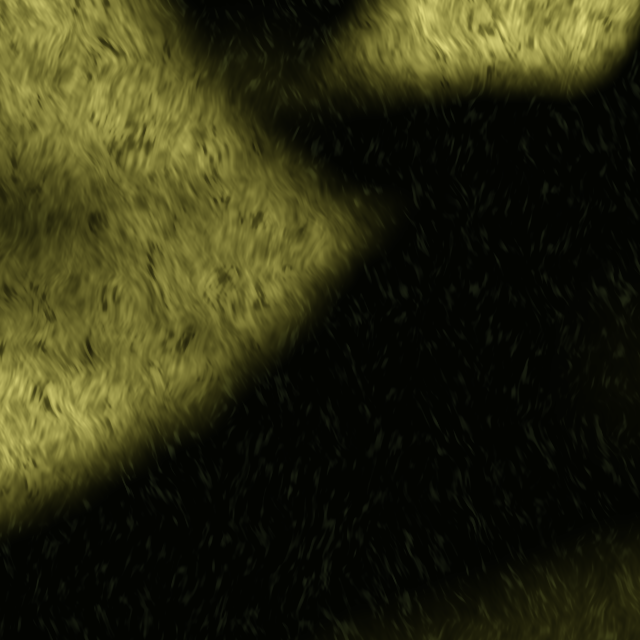
Give the GLSL for this texture, as a three.js fragment shader.

```glsl
#define BLADE_SCALE vec2(150.0, 44.0)
#define BLADE_CONTRAST 0.75
#define TUFT_CONTRAST 0.45
#define EDGE_WOBBLE 0.035
#define SUN_LEVEL 0.46
#define SHADE_FLECK vec3(0.085, 0.100, 0.055)
#define SHADE_BASE vec3(0.010, 0.014, 0.005)

varying vec2 vUv;

float hash(vec2 p) {
  return fract(sin(dot(p, vec2(127.1, 311.7))) * 43758.5453);
}

float noise(vec2 p) {
  vec2 i = floor(p), f = fract(p);
  f = f * f * (3.0 - 2.0 * f);
  return mix(mix(hash(i), hash(i + vec2(1.0, 0.0)), f.x),
             mix(hash(i + vec2(0.0, 1.0)), hash(i + 1.0), f.x), f.y);
}

float fbm(vec2 p) {
  float sum = 0.0, amp = 0.5;
  for (int i = 0; i < 4; i++) {
    sum += amp * noise(p);
    p = p * 2.03 + 17.3;
    amp *= 0.5;
  }
  return sum / 0.9375;
}

// Soft elliptical spot
float blob(vec2 p, vec2 center, vec2 radius) {
  vec2 d = (p - center) / radius;
  return exp(-dot(d, d));
}

// Fine strands leaning by a constant slope
float strands(vec2 p, float lean) {
  vec2 q = vec2(p.x + lean * p.y, p.y);
  return 0.62 * noise(q * BLADE_SCALE) + 0.38 * noise(q * BLADE_SCALE * 1.9 + 31.7);
}

// Sunlit slope on the left, narrowing to a tip
float leftSun(vec2 p) {
  float lower = 0.155 + 0.33 * p.x + 0.72 * p.x * p.x;
  float lowerSlope = 0.33 + 1.44 * p.x;
  float reach = max(0.64 - p.x, 0.0);
  float upper = 0.69 + 2.2 * reach * reach;
  float below = (p.y - lower) / length(vec2(1.0, lowerSlope));
  float above = (upper - p.y) / length(vec2(1.0, 4.4 * reach));
  float level = SUN_LEVEL;
  level += 0.17 * blob(p, vec2(0.0, 0.35), vec2(0.20, 0.13));
  level += 0.10 * blob(p, vec2(0.08, 0.96), vec2(0.18, 0.12));
  level += 0.07 * blob(p, vec2(0.24, 0.80), vec2(0.16, 0.08));
  level -= 0.29 * blob(p, vec2(0.03, 0.66), vec2(0.15, 0.09));
  level -= 0.13 * blob(p, vec2(0.06, 0.52), vec2(0.14, 0.06));
  level -= 0.17 * blob(p, vec2(0.31, 0.475), vec2(0.045, 0.035));
  level -= 0.14 * blob(p, vec2(0.14, 0.445), vec2(0.04, 0.03));
  level -= 0.07 * blob(p, vec2(0.36, 0.70), vec2(0.14, 0.05));
  return level * smoothstep(-0.02, 0.11, below) * smoothstep(-0.03, 0.10, above);
}

// Sunlit bank along the top right
float topSun(vec2 p) {
  float corner = max(p.x - 0.88, 0.0);
  float lower = 0.83 + 0.025 * smoothstep(0.58, 0.70, p.x) + 7.0 * corner * corner;
  float side = p.x - 0.45 - 0.9 * (p.y - 0.87);
  float level = mix(0.25, 0.64, smoothstep(0.50, 0.76, p.x + 0.8 * (p.y - 0.87)));
  return level * smoothstep(-0.02, 0.08, p.y - lower) * smoothstep(-0.03, 0.10, side);
}

// Faint light spilling into the shade
float spill(vec2 p) {
  float corner = (0.02 + 0.36 * (p.x - 0.52) - p.y) / 1.06;
  return 0.13 * smoothstep(-0.03, 0.13, corner)
       + 0.09 * blob(p, vec2(0.38, 0.87), vec2(0.10, 0.07))
       + 0.03 * blob(p, vec2(1.0, 0.42), vec2(0.10, 0.12));
}

// Olive ramp, warmer and paler with brightness
vec3 olive(float t) {
  return vec3(t, 0.97 * t, 0.24 * t + 0.38 * t * t);
}

void main() {
  vec2 p = vUv;

  // Light and shadow with an uneven border
  vec2 wobble = vec2(fbm(p * 9.0), fbm(p * 9.0 + 41.0)) - 0.5;
  vec2 q = p + EDGE_WOBBLE * wobble;
  float light = max(leftSun(q), topSun(q)) + spill(q);

  // Blades in two directions, mixed patch by patch
  vec2 bent = p + 0.012 * (vec2(noise(p * 22.0), noise(p * 22.0 + 9.0)) - 0.5);
  float patches = smoothstep(0.40, 0.68, fbm(p * 13.0 + 5.0));
  float blade = mix(strands(bent, 0.42), strands(bent + 3.0, -0.25), patches);
  float tuft = fbm(vec2(p.x + 0.2 * p.y, p.y) * vec2(30.0, 20.0));

  // Sunlit grass
  float shade = 1.0 + BLADE_CONTRAST * (blade - 0.5) + TUFT_CONTRAST * (tuft - 0.5);
  float pit = smoothstep(0.60, 0.80, noise(bent * vec2(42.0, 26.0) + 70.0));
  shade -= 0.25 * pit * smoothstep(0.55, 0.25, blade) * smoothstep(0.05, 0.3, light);
  vec3 color = olive(max(light * shade, 0.0));

  // Dim flecks inside the shadow
  float fleck = smoothstep(0.52, 0.92, blade) * (0.4 + 0.9 * tuft);
  color += (SHADE_BASE + SHADE_FLECK * fleck) * (1.0 - smoothstep(0.0, 0.35, light));

  gl_FragColor = vec4(color, 1.0);
}
```
